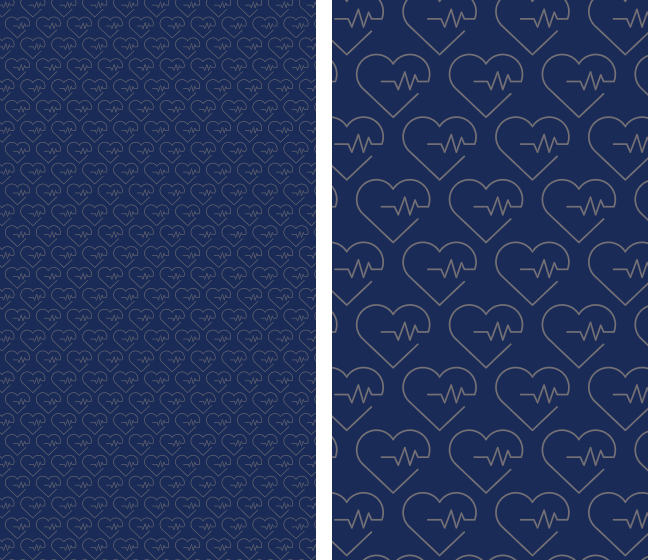
Left, the full canvas; right, a detail of the centre.
This pattern is drawn by a WebGL 2 fragment shader. Its source:

```glsl
#version 300 es
precision highp float;

// Lengths in canvas heights
#define PITCH vec2(0.05527, 0.07454)
#define ANCHOR vec2(0.2245, 0.6225)
#define HEART_SIZE 0.0217
#define LINE_WIDTH 0.00101
// Heart proportions, in half heart widths
#define LOBE_X 0.46
#define LOBE_RADIUS 0.54
#define TIP_Y -1.18
#define NAVY vec3(0.100, 0.170, 0.340)
#define GREY vec3(0.455, 0.440, 0.460)

uniform vec2 u_resolution;
out vec4 fragColor;

float segmentDistance(vec2 p, vec2 a, vec2 b) {
  vec2 ap = p - a, ab = b - a;
  return length(ap - ab * clamp(dot(ap, ab) / dot(ab, ab), 0.0, 1.0));
}

float arcDistance(vec2 p, float radius, float startAngle, float endAngle) {
  float angle = clamp(atan(p.y, p.x), startAngle, endAngle);
  return length(p - radius * vec2(cos(angle), sin(angle)));
}

// Heart outline, open at the lower right
float outlineDistance(vec2 p) {
  bool rightSide = p.x > 0.0;
  vec2 q = vec2(abs(p.x), p.y);
  float lobeStart = rightSide ? -0.38 : -0.812;
  float lobe = arcDistance(q - vec2(LOBE_X, 0.0), LOBE_RADIUS, lobeStart, 2.59);
  vec2 sideEnd = rightSide ? vec2(0.675, -0.54) : vec2(0.8315, -0.392);
  return min(lobe, segmentDistance(q, vec2(0.0, TIP_Y), sideEnd));
}

// Heartbeat trace that runs into the right lobe
float pulseDistance(vec2 p) {
  vec2 trace[8] = vec2[8](
    vec2(-0.32, -0.20), vec2(0.04, -0.20), vec2(0.14, -0.42), vec2(0.32, 0.06),
    vec2(0.46, -0.42), vec2(0.60, -0.02), vec2(0.68, -0.20), vec2(0.96, -0.20));
  float d = 1e3;
  for (int i = 0; i < 7; i++) {
    d = min(d, segmentDistance(p, trace[i], trace[i + 1]));
  }
  return d;
}

// Nearest heart on one rectangular lattice
float latticeDistance(vec2 p) {
  vec2 cell = (fract(p / PITCH + 0.5) - 0.5) * PITCH / HEART_SIZE;
  return min(outlineDistance(cell), pulseDistance(cell)) * HEART_SIZE;
}

void main() {
  float pixel = 1.0 / u_resolution.y;
  vec2 p = gl_FragCoord.xy * pixel - ANCHOR;

  // Two lattices, half a cell apart, make the staggered rows
  float d = min(latticeDistance(p), latticeDistance(p + 0.5 * PITCH));

  // Share of the pixel covered by the thin line
  float overlap = 0.5 * (LINE_WIDTH + pixel) - d;
  float coverage = clamp(overlap, 0.0, min(pixel, LINE_WIDTH)) / pixel;

  fragColor = vec4(mix(NAVY, GREY, coverage), 1.0);
}
```
